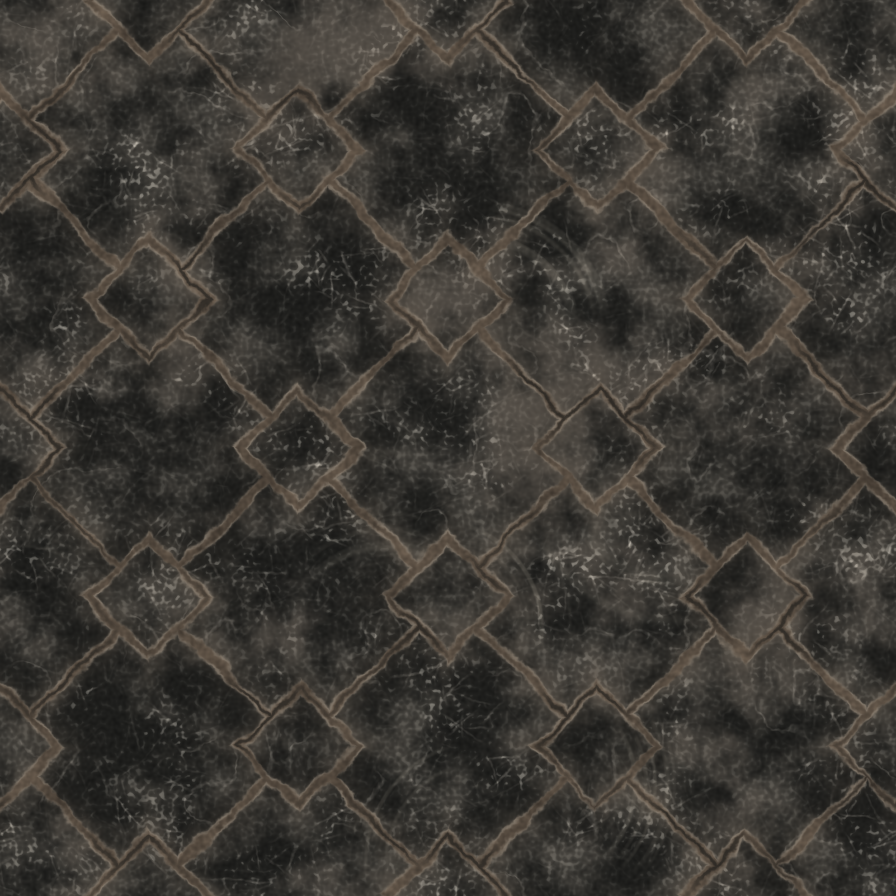
This texture is drawn by a WebGL 2 fragment shader. Its source:

```glsl
#version 300 es
precision highp float;

uniform vec2 u_resolution;
out vec4 fragColor;

// Three random values in 0..1 for a non-negative cell and seed
vec3 hash(vec2 cell, float seed) {
  uvec3 v = uvec3(vec3(cell, seed) + 0.5) * 1664525u + 1013904223u;
  for (int i = 0; i < 2; i++) {
    v.x += v.y * v.z;
    v.y += v.z * v.x;
    v.z += v.x * v.y;
    v ^= v >> 16u;
  }
  return vec3(v >> 8u) / exp2(24.0);
}

// Gradient noise that wraps after a whole number of cells
float noise(vec2 uv, float period, float seed) {
  vec2 p = uv * period, i = floor(p), f = p - i;
  vec2 s = f * f * f * (f * (f * 6.0 - 15.0) + 10.0);
  vec4 corner;
  for (int k = 0; k < 4; k++) {
    vec2 o = vec2(k & 1, k >> 1);
    float angle = 6.2832 * hash(mod(i + o, period), seed).x;
    corner[k] = dot(vec2(cos(angle), sin(angle)), f - o);
  }
  return mix(mix(corner.x, corner.y, s.x), mix(corner.z, corner.w, s.x), s.y);
}

float fbm(vec2 uv, float period, float seed) {
  float sum = 0.0, gain = 1.0;
  for (int i = 0; i < 5; i++) {
    sum += gain * noise(uv, period, seed + float(i));
    period *= 2.0;
    gain *= 0.58;
  }
  return sum;
}

// One short tapered scratch per cell
float scratches(vec2 uv, float cells, float seed) {
  vec2 p = uv * cells, home = floor(p);
  float sum = 0.0;
  for (int k = 0; k < 9; k++) {
    vec2 cell = home + vec2(k % 3, k / 3) - 1.0;
    vec3 place = hash(mod(cell, cells), seed);
    vec3 look = hash(mod(cell, cells), seed + 1.0);
    vec2 dir = vec2(cos(place.z * 6.2832), sin(place.z * 6.2832));
    vec2 v = p - cell - place.xy;
    float halfLength = 0.2 + 0.6 * look.x;
    float along = dot(v, dir);
    float across = abs(dot(v, vec2(-dir.y, dir.x)) + 0.2 * along * along * (look.z - 0.5));
    float taper = 1.0 - smoothstep(0.4, 1.0, abs(along) / halfLength);
    sum += look.y * taper * (1.0 - smoothstep(0.0, 0.0023 * cells, across));
  }
  return sum;
}

// Bundles of concentric wiping marks
float sweeps(vec2 uv) {
  float sum = 0.0;
  for (int k = 0; k < 8; k++) {
    vec3 place = hash(vec2(k, 3), 70.0);
    vec2 v = fract(uv - place.xy + 0.5) - 0.5;
    float radius = length(v);
    float facing = dot(v / max(radius, 0.001), vec2(cos(place.z * 6.2832), sin(place.z * 6.2832)));
    float band = smoothstep(0.08, 0.12, radius) * (1.0 - smoothstep(0.13, 0.18, radius));
    float strands = smoothstep(0.0, 0.5, noise(vec2(radius, place.z), 128.0, 71.0));
    sum += band * strands * smoothstep(0.72, 0.95, facing);
  }
  return sum;
}

void main() {
  vec2 uv = gl_FragCoord.xy / u_resolution;

  // Diagonal lattice, three repeats each way, with wandering joints
  vec2 wander = vec2(fbm(uv, 22.0, 1.0), fbm(uv, 22.0, 11.0));
  vec2 q = 3.0 * (uv + 0.0065 * wander);
  vec2 r = vec2(q.x + q.y, q.x - q.y);
  vec2 a = abs(fract(r) - 0.5);
  float box = max(a.x, a.y);
  float joint = min(abs(box - 0.2), max(min(a.x, a.y), 0.2 - box)) / 4.243;

  // Large tiles sit between the lattice points, small ones on them
  bool small = box < 0.2;
  vec2 id = small ? floor(r) + 0.5 : floor(r + 0.5);
  float tone = hash(mod(floor(vec2(id.x + id.y, id.x - id.y) + 0.5), 6.0), 20.0).x;

  // Mottled stone
  float cloud = fbm(uv, 4.0, 30.0);
  float mottle = fbm(uv, 14.0, 40.0);
  float grain = noise(uv, 190.0, 50.0) + 0.7 * noise(uv, 97.0, 51.0);
  float frost = smoothstep(-0.1, 0.6, fbm(uv, 9.0, 60.0));
  vec3 color = mix(vec3(0.115, 0.115, 0.108), vec3(0.27, 0.26, 0.24),
                   smoothstep(-0.5, 0.75, mottle + 0.3 * cloud + 0.3 * (tone - 0.5)));
  color *= 1.0 + 0.3 * grain;

  // Dust films and pale flecks
  float dust = smoothstep(0.0, 0.65, cloud + 0.2 * mottle);
  color = mix(color, vec3(0.35, 0.325, 0.295) * (1.0 + 0.1 * grain), 0.8 * dust);
  color += vec3(0.2, 0.195, 0.185) * smoothstep(0.1, 0.65, grain + 0.3 * mottle) * (0.2 + frost);

  // Scratches, hairline cracks and wiping marks
  vec2 bent = uv + 0.004 * wander;
  float marks = 0.0;
  for (int k = 0; k < 4; k++)
    marks += scratches(bent, 13.0 + 8.0 * float(k), 80.0 + 2.0 * float(k));
  float halo = exp(-joint / 0.013);
  float crack = 1.0 - smoothstep(0.0, 0.055, abs(noise(bent, 17.0, 90.0) + 0.25 * mottle));
  crack *= smoothstep(0.0, 0.4, noise(uv, 11.0, 91.0) + 0.3 * halo);
  color += vec3(0.25, 0.24, 0.225) * (marks * (0.15 + 0.65 * frost) + 0.5 * crack) * (0.8 + 0.5 * grain);
  color += vec3(0.1, 0.095, 0.085) * sweeps(uv);

  // Grime beside the joints
  color = mix(color, vec3(0.36, 0.325, 0.285), halo * clamp(0.5 + 0.6 * mottle, 0.0, 0.85));

  // Earthy filling, worn groove and chipped pale rims
  float wear = noise(uv, 13.0, 100.0);
  float halfWidth = 0.0048 + 0.003 * wear + 0.0015 * mottle;
  float fill = 1.0 - smoothstep(-0.0015, 0.0015, joint - halfWidth);
  vec3 earth = vec3(0.335, 0.29, 0.245) * (1.0 + 0.25 * mottle + 0.2 * grain);
  color = mix(color, earth, 0.9 * fill);
  float groove = (1.0 - smoothstep(0.0005, 0.0032, joint)) * smoothstep(-0.05, 0.35, noise(uv, 8.0, 101.0));
  color = mix(color, vec3(0.15, 0.14, 0.125), 0.75 * groove);
  float rim = exp(-pow((joint - halfWidth) / 0.0017, 2.0));
  rim *= clamp(0.6 + 0.9 * noise(uv, 31.0, 102.0) + 0.3 * grain, 0.0, 1.0);
  color = mix(color, vec3(0.54, 0.495, 0.44), 0.75 * rim);

  fragColor = vec4(clamp(color, 0.0, 1.0), 1.0);
}
```
